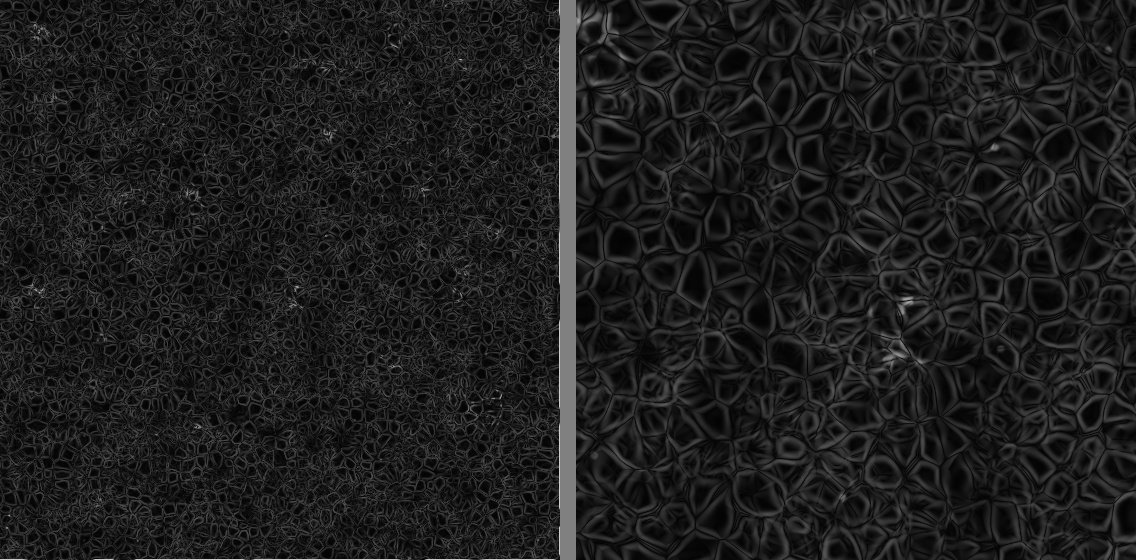
Left, the full canvas; right, a detail of the centre.
Reproduce this texture procedurally as a WebGL 1 fragment shader.

```glsl
precision highp float;
// Dark tangle of fine grey loops: the slope of a crumpled relief.
// Wobbly cell borders form thin ridges; the length of the relief's
// gradient lights both flanks and leaves crests and cell floors black.

#define CELLS 49.0        // large cells across the canvas
#define FINE_CELLS 81.0   // small cells across the canvas
#define RIDGE 0.26        // ridge width, in large cells
#define FINE_RIDGE 0.36   // ridge width, in small cells
#define FINE_HEIGHT 0.65  // greatest height of the small ridges
#define WOBBLE 0.42       // waviness of the ridge lines
#define STEP 0.0007       // gradient step, in canvas units
#define GAIN 0.00070      // slope to brightness
#define FLOOR 0.012       // darkest tone
#define SPARKLE 1.3       // boost inside the rare bright clusters
#define RIM 0.8           // brightness of the broken edge line

uniform vec2 u_resolution;

vec2 hash2(vec2 p) {
  vec3 q = fract(p.xyx * vec3(0.1031, 0.1030, 0.0973));
  q += dot(q, q.yzx + 33.33);
  return fract((q.xx + q.yz) * q.zy);
}

// Smooth value noise with two independent channels in 0..1.
vec2 noise2(vec2 p) {
  vec2 cell = floor(p);
  vec2 f = fract(p);
  f = f * f * (3.0 - 2.0 * f);
  vec2 low = mix(hash2(cell), hash2(cell + vec2(1.0, 0.0)), f.x);
  vec2 high = mix(hash2(cell + vec2(0.0, 1.0)), hash2(cell + 1.0), f.x);
  return mix(low, high, f.y);
}

// Difference of the two nearest seed distances: zero on cell borders.
float borderDistance(vec2 p) {
  vec2 cell = floor(p);
  float nearest = 8.0;
  float second = 8.0;
  for (int y = -1; y <= 1; y++) {
    for (int x = -1; x <= 1; x++) {
      vec2 site = cell + vec2(float(x), float(y));
      float d = distance(p, site + hash2(site));
      second = min(second, max(nearest, d));
      nearest = min(nearest, d);
    }
  }
  return second - nearest;
}

float ridge(float d, float width) {
  float s = d / width;
  return exp(-s * s);
}

// Crumpled relief: large ridges, patches of small ones and faint folds.
float relief(vec2 p) {
  vec2 q = p + 0.009 * (noise2(p * 21.0 + 7.0) - 0.5)
             + 0.004 * (noise2(p * 71.0 + 31.0) - 0.5);
  vec2 wave = WOBBLE * (noise2(p * 88.0 + 140.0) - 0.5);
  float fineHeight = FINE_HEIGHT
                   * smoothstep(0.2, 0.8, noise2(p * 36.0 + 90.0).x);
  float large = ridge(borderDistance(q * CELLS + 11.0) + wave.x, RIDGE);
  float fine = ridge(borderDistance(q * FINE_CELLS + 53.0) + wave.y,
                     FINE_RIDGE);
  float folds = noise2(p * 103.0 + 180.0).x;
  return large + fineHeight * fine + 0.45 * folds;
}

// Small scattered glints, present in a few grid cells only.
float glints(vec2 p) {
  vec2 q = p * 42.0 + 200.0;
  vec2 cell = floor(q);
  float d = distance(fract(q), 0.25 + 0.5 * hash2(cell + 71.0));
  return step(0.965, hash2(cell).x) * (1.0 - smoothstep(0.04, 0.14, d));
}

// Thin broken line along the right and the lower edge.
float rim(vec2 p, vec2 size) {
  float d = min(size.x - p.x, p.y);
  float dashes = smoothstep(0.3, 0.45, noise2(p * 27.0 + 400.0).x);
  return dashes * (1.0 - smoothstep(0.0011, 0.0026, d));
}

void main() {
  float unit = min(u_resolution.x, u_resolution.y);
  vec2 p = gl_FragCoord.xy / unit;

  // Slope of the relief by central differences.
  vec2 e = vec2(STEP, 0.0);
  vec2 slope = vec2(relief(p + e.xy) - relief(p - e.xy),
                    relief(p + e.yx) - relief(p - e.yx)) / (2.0 * STEP);

  // Slightly uneven strength, with a soft shoulder for steep flanks.
  float strength = 0.65 + 0.7 * noise2(p * 41.0 + 17.0).y;
  float tone = GAIN * strength * length(slope);
  tone /= sqrt(1.0 + 5.0 * tone * tone);

  // Rare clusters and single points that glow brighter.
  float cluster = smoothstep(0.83, 0.93, noise2(p * 17.0 + 260.0).x);
  float grain = smoothstep(0.5, 0.75, noise2(p * 160.0 + 300.0).x);
  tone *= 1.0 + SPARKLE * cluster * grain;
  tone += glints(p) * (0.1 + tone);

  tone = mix(FLOOR + tone, RIM, rim(p, u_resolution / unit));
  gl_FragColor = vec4(vec3(tone), 1.0);
}
```
